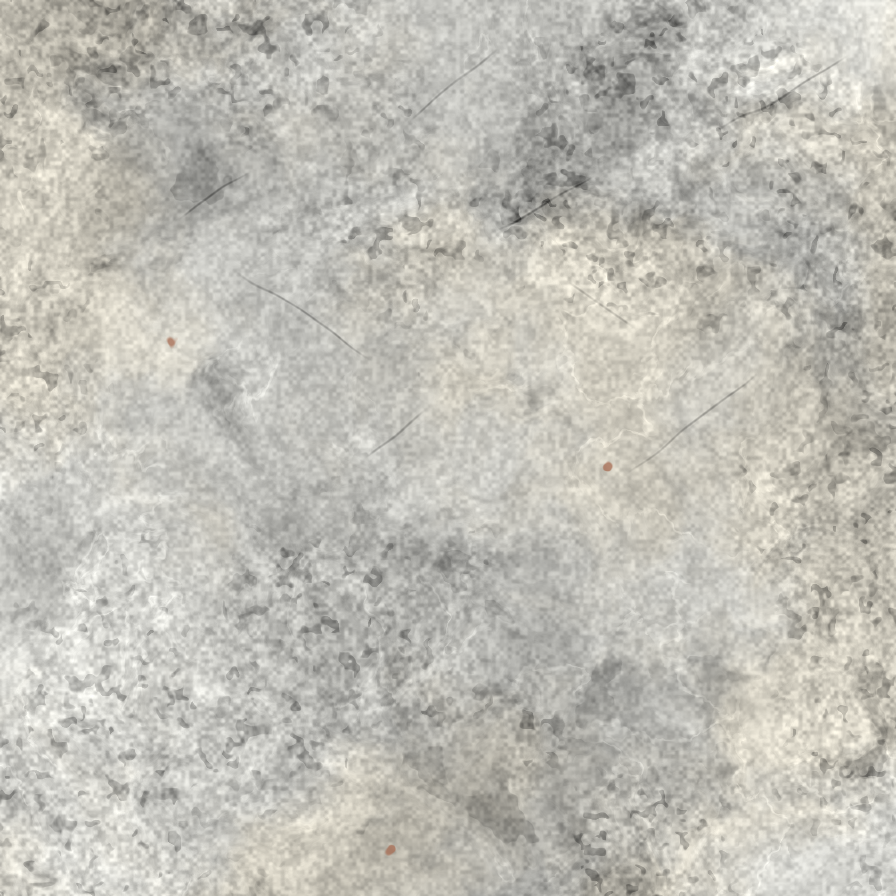
A Shadertoy shader for this texture:

```glsl
// Weathered grey limestone: cloudy patches, fine grain, pits, pale veins and hairline cracks.

const float BASE_TONE = 0.785;
const vec3 COOL_TINT = vec3(1.0, 1.0, 0.975);
const vec3 WARM_TINT = vec3(1.022, 1.0, 0.935);
const vec3 RUST = vec3(0.66, 0.43, 0.33);

const float CLOUD_SCALE = 3.6;
const float CLOUD_DEPTH = 0.30;
const float PATCH_SCALE = 5.0;
const float PATCH_DEPTH = 0.085;
const float MOTTLE_SCALE = 34.0;
const float MOTTLE_DEPTH = 0.26;
const float GRAIN_SCALE = 225.0;
const float GRAIN_DEPTH = 0.17;
const float PIT_SCALE = 88.0;
const float PIT_DEPTH = 0.17;
const float STONE_SCALE = 30.0;
const float STONE_DEPTH = 0.09;
const float VEIN_LIGHT = 0.07;
const float CRACK_WIDTH = 0.0011;
const float CRACK_DEPTH = 0.21;
const int CRACKS = 8;
const int RUST_SPOTS = 3;

float hash(vec2 p) {
    vec3 q = fract(vec3(p.xyx) * 0.1031);
    q += dot(q, q.yzx + 33.33);
    return fract((q.x + q.y) * q.z);
}

float noise(vec2 p) {
    vec2 i = floor(p), f = fract(p);
    f = f * f * f * (f * (f * 6.0 - 15.0) + 10.0);
    float low = mix(hash(i), hash(i + vec2(1, 0)), f.x);
    float high = mix(hash(i + vec2(0, 1)), hash(i + vec2(1, 1)), f.x);
    return mix(low, high, f.y);
}

// Layered noise centred on 0.5; a higher gain gives more ragged shapes.
float fbm(vec2 p, float gain) {
    const mat2 TURN = mat2(1.6, 1.2, -1.2, 1.6);
    float sum = 0.0, total = 0.0, weight = 1.0;
    for (int i = 0; i < 6; i++) {
        sum += weight * noise(p);
        total += weight;
        weight *= gain;
        p = TURN * p + 17.3;
    }
    return sum / total;
}

// Scattered hairlines, mostly rising to the right, fading along their length.
float cracks(vec2 p, float pixel) {
    float cover = 0.0;
    vec2 wobble = 0.007 * vec2(noise(p * 22.0), noise(p * 22.0 + 40.0));
    for (int i = 0; i < CRACKS; i++) {
        float k = float(i);
        vec2 centre = vec2(0.2, 0.42) + vec2(0.7, 0.5) * fract(k * vec2(0.618, 0.755) + vec2(0.35, 0.2));
        float angle = mix(0.45, 0.75, hash(vec2(k, 3.0)));
        if (i % 4 == 3) angle = -0.6;
        vec2 along = vec2(cos(angle), sin(angle));
        vec2 d = p + wobble - centre;
        float reach = mix(0.04, 0.1, hash(vec2(k, 8.0)));
        float ends = 1.0 - smoothstep(0.6, 1.0, abs(dot(d, along)) / reach);
        float side = abs(dot(d, vec2(-along.y, along.x)));
        float line = 1.0 - smoothstep(0.0, CRACK_WIDTH + pixel, side);
        cover = max(cover, line * ends * mix(0.5, 1.0, noise(p * 45.0 + k)));
    }
    return cover;
}

float rustSpots(vec2 p) {
    float cover = 0.0;
    for (int i = 0; i < RUST_SPOTS; i++) {
        float k = float(i);
        vec2 centre = fract(k * vec2(0.755, 0.57) + vec2(0.68, 0.48));
        float radius = mix(0.004, 0.008, hash(vec2(k, 21.0)));
        float d = length(p - centre) + 0.008 * (noise(p * 130.0) - 0.5);
        cover = max(cover, 1.0 - smoothstep(radius * 0.6, radius * 1.2, d));
    }
    return cover;
}

void mainImage(out vec4 fragColor, in vec2 fragCoord) {
    vec2 p = fragCoord / iResolution.y;
    float pixel = 1.0 / iResolution.y;
    vec2 warp = vec2(fbm(p * 6.0 + 9.0, 0.55), fbm(p * 6.0 + 31.0, 0.55)) - 0.5;
    vec2 q = p + 0.12 * warp;

    // Broad clouds and darker ragged patches
    float cloud = fbm(q * CLOUD_SCALE + 4.7, 0.5) - 0.5;
    float patchy = smoothstep(0.49, 0.61, fbm(q * PATCH_SCALE + 52.0, 0.62));
    float tone = BASE_TONE + CLOUD_DEPTH * cloud - PATCH_DEPTH * patchy;

    // Mottling and fine grain
    float rough = smoothstep(0.38, 0.6, fbm(p * 4.0 + 71.0, 0.55));
    tone += MOTTLE_DEPTH * mix(0.7, 1.2, rough) * (fbm(q * MOTTLE_SCALE, 0.65) - 0.5);
    float grain = noise(p * GRAIN_SCALE) + 0.6 * noise(p.yx * GRAIN_SCALE * 0.53 + 13.0) - 0.8;
    tone += GRAIN_DEPTH * mix(0.75, 1.1, rough) * grain;

    // Small pits and larger embedded stones
    vec2 jag = 0.012 * (vec2(noise(p * 110.0), noise(p * 110.0 + 60.0)) - 0.5);
    float pits = smoothstep(0.72, 0.88, noise((p + jag) * PIT_SCALE + 5.0));
    float stones = smoothstep(0.7, 0.8, noise((q + jag) * STONE_SCALE + 80.0));
    tone -= PIT_DEPTH * pits * rough + STONE_DEPTH * stones * max(patchy, 0.25 * rough);

    // Pale broken veins
    float ridge = 1.0 - abs(2.0 * fbm(q * 13.0 + 23.0, 0.5) - 1.0);
    float veinZone = smoothstep(0.46, 0.62, fbm(p * 7.0 + 90.0, 0.5));
    tone += VEIN_LIGHT * smoothstep(0.93, 0.99, ridge) * veinZone;
    tone -= CRACK_DEPTH * cracks(p, pixel);

    // Warm and cool tint, then rust
    float warmth = smoothstep(0.36, 0.64, fbm(q * 3.0 + 120.0, 0.55) + 0.25 * cloud - 0.04 * patchy);
    vec3 color = tone * mix(COOL_TINT, WARM_TINT, warmth);
    color = mix(color, RUST, 0.75 * rustSpots(p));
    fragColor = vec4(clamp(color, 0.0, 1.0), 1.0);
}
```
